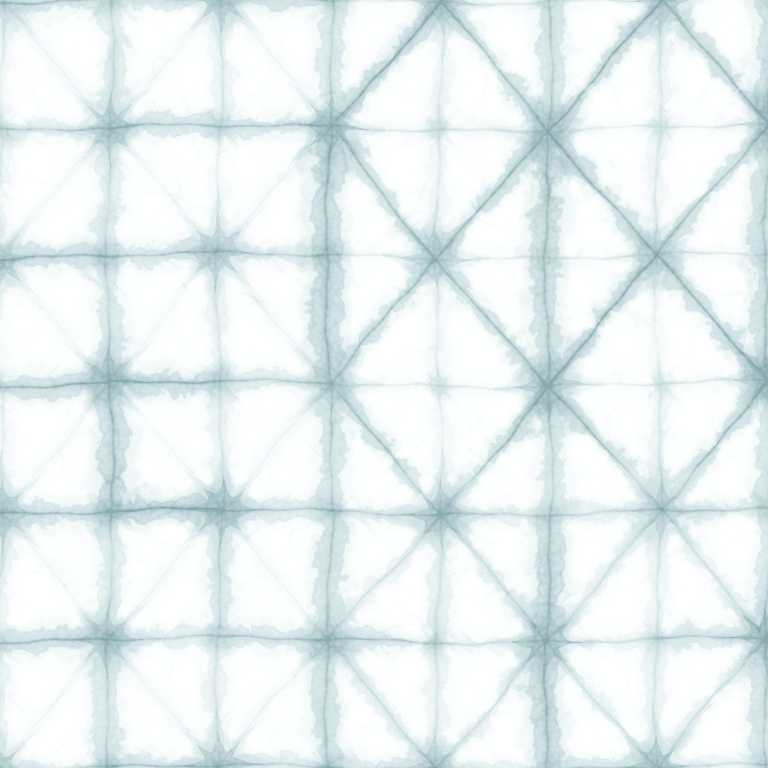
Write a WebGL 1 fragment shader that draws this pattern.

```glsl
precision highp float;
// Folded shibori dye: a 7 by 6 crease lattice with diamond diagonals and torn, watery stains.

uniform vec2 u_resolution;

const vec2 GRID = vec2(7.0, 6.0);
const vec3 CLOTH = vec3(0.995, 1.0, 1.0);
const vec3 WASH = vec3(0.82, 0.89, 0.90);
const vec3 DYE = vec3(0.54, 0.67, 0.695);

float hash(vec2 p) {
  return fract(sin(dot(p, vec2(127.1, 311.7))) * 4375.85);
}

// Cellular noise: nearest distance, and gap to the second nearest.
vec2 cellular(vec2 p) {
  vec2 base = floor(p);
  vec2 nearest = vec2(8.0);
  for (int y = -1; y <= 1; y++) {
    for (int x = -1; x <= 1; x++) {
      vec2 cell = base + vec2(float(x), float(y));
      vec2 seed = cell + vec2(hash(cell), hash(cell + 37.0));
      float d = length(seed - p);
      nearest.y = min(nearest.y, max(nearest.x, d));
      nearest.x = min(nearest.x, d);
    }
  }
  return vec2(nearest.x, nearest.y - nearest.x);
}

// Layered sines bend the folds a little.
vec2 sway(vec2 p) {
  return 0.004 * sin(p.yx * vec2(11.0, 9.0) + vec2(0.6, 2.1))
       + 0.002 * sin(p.yx * vec2(37.0, 31.0) + p * 13.0)
       + 0.0008 * sin(p.yx * vec2(113.0, 97.0) + p * 29.0);
}

// Random dye uptake that changes smoothly from one fold segment to the next.
float uptake(float line, float along, float seed) {
  float t = along - 0.5;
  float k = floor(t);
  float blend = smoothstep(0.25, 0.75, t - k);
  return mix(hash(vec2(line + seed, k)), hash(vec2(line + seed, k + 1.0)), blend);
}

// Pale halo, torn body, darker rim and soaked core around a fold.
float stain(float d, float width, float rough, float strength) {
  float torn = d + rough * 0.035;
  float halo = 1.0 - smoothstep(width * 1.4, width * 1.9 + 0.006, torn);
  float body = 1.0 - smoothstep(width - 0.003, width + 0.003, torn);
  float rim = body * smoothstep(width * 0.5, width, torn);
  float core = exp(-d / (width * 0.35));
  return strength * (0.16 * halo + 0.27 * body + 0.1 * rim + 0.32 * core);
}

float crease(float d) {
  return exp(-d * d / 0.000003);
}

float astroid(vec2 q) {
  vec2 s = sqrt(abs(q));
  return (s.x + s.y) * (s.x + s.y);
}

// Eight-pointed distance: an upright astroid joined with a turned one.
float starDistance(vec2 q) {
  vec2 turned = vec2(q.x + q.y, q.x - q.y) * 0.7071;
  return min(astroid(q), astroid(turned) * 1.15);
}

float layer(float under, float over) {
  return 1.0 - (1.0 - under) * (1.0 - clamp(over, 0.0, 1.0));
}

void main() {
  vec2 uv = gl_FragCoord.xy / u_resolution;
  vec2 p = uv + sway(uv);
  vec2 g = p * GRID;
  vec2 node = floor(g + 0.5);
  vec2 offset = (g - node) / GRID;
  vec2 fold = abs(offset);

  // Ragged edges, grain and fine wrinkles.
  vec2 coarse = cellular(p * 24.0 + 3.0);
  vec2 medium = cellular(p * 58.0 + sin(p.yx * 40.0));
  vec2 fine = cellular(p * 140.0);
  float rough = 0.5 * coarse.x + 0.32 * medium.x + 0.18 * fine.x - 0.44;
  vec2 wrinkle = cellular(p * vec2(15.0, 19.0) + 0.5 * sin(p.yx * 31.0));

  // The left takes dye on straight folds, the upper right on diagonals.
  float right = smoothstep(0.41, 0.47, uv.x);
  float lower = 1.0 - smoothstep(0.35, 0.42, uv.y);
  float oddColumn = mod(node.x, 2.0);

  float across = mix(0.78, mix(0.2, 0.55, lower), right)
               * (0.55 + 0.65 * uptake(node.y, g.x, 5.0));
  float upright = mix(mix(0.32, 0.5, lower), 0.9, oddColumn)
                * (0.55 + 0.6 * uptake(node.x, g.y, 19.0));
  float ink = stain(fold.y, 0.006 + 0.009 * across, rough, across);
  ink = layer(ink, stain(fold.x, 0.007 + 0.012 * upright, rough, upright));

  // One diagonal per cell, mirrored so that diamonds meet at even nodes.
  vec2 f = fract(g);
  float flip = mod(floor(g.x) + floor(g.y), 2.0);
  f.x = mix(f.x, 1.0 - f.x, flip);
  float diagonal = abs(f.x - f.y) / length(GRID);
  float slant = mix(0.18, mix(0.95, 0.5, lower), right) * (0.8 + 0.25 * hash(floor(g)));
  float ends = abs(f.x + f.y - 1.0);
  ink = layer(ink, stain(diagonal, 0.007 + 0.006 * ends * slant, rough, slant));

  // Bursts of dye where the folds cross.
  float evenNode = 1.0 - mod(node.x + node.y, 2.0);
  float burst = mix(0.35, 0.5 + 0.5 * hash(node + 7.0), evenNode);
  float starSize = mix(0.025, 0.055, evenNode);
  ink = layer(ink, stain(starDistance(offset), starSize, rough, burst));

  // Uneven soaking, thin pressed lines and faint cloth wrinkles.
  float soak = 0.95 + 0.12 * sin(p.x * 17.0 + 2.0 * sin(p.y * 13.0)) * sin(p.y * 23.0);
  ink *= soak * (0.78 + 0.3 * fine.x + 0.2 * medium.x);
  ink += 0.2 * crease(fold.y) * (0.35 + across) + 0.14 * crease(fold.x) * upright;
  ink += 0.24 * crease(diagonal) * slant;
  float vein = 1.0 - smoothstep(0.0, 0.1, wrinkle.y);
  ink += 0.07 * vein * smoothstep(0.4, 0.7, coarse.x);
  ink += 0.03 * smoothstep(0.55, 0.8, wrinkle.x);

  vec3 color = mix(CLOTH, WASH, smoothstep(0.0, 1.0, clamp(ink * 2.2 + 0.03, 0.0, 1.0)));
  color = mix(color, DYE, clamp((ink - 0.42) * 1.7, 0.0, 1.0));
  gl_FragColor = vec4(color, 1.0);
}
```
